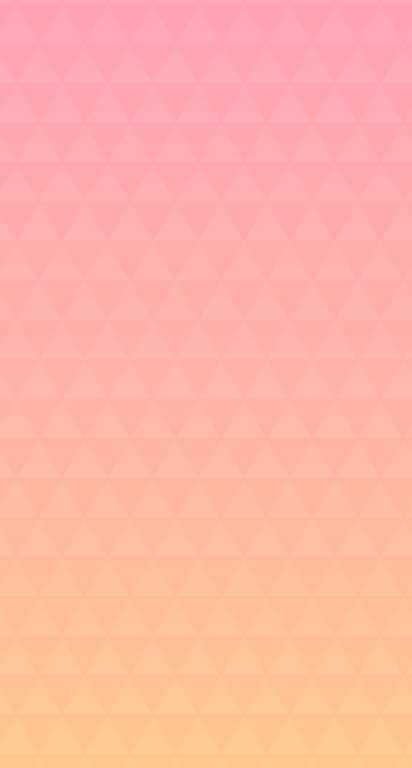
Write a Shadertoy shader that draws this background.

```glsl
// A pink to peach vertical gradient under a faint lattice of equilateral triangles.
// Each row is a repeated cell shifted by half a column; a signed distance to the
// upright triangle lightens it and leaves the inverted gaps slightly darker.

// Background colour, t running from 0 at the top to 1 at the bottom.
vec3 backdrop(float t) {
    float green = 0.648 + 0.10 * t + 0.04 * t * t;
    float blue = 0.720 - 0.08 * t - 0.075 * t * t;
    // soft hue break where the peach begins
    float d = t - 0.622;
    blue -= 0.007 * smoothstep(-0.002, 0.002, d) * exp(-9.0 * abs(d));
    return vec3(1.0, green, blue);
}

void mainImage(out vec4 fragColor, in vec2 fragCoord) {
    // Canvas heights, measured from the top left corner
    vec2 p = vec2(fragCoord.x, iResolution.y - fragCoord.y) / iResolution.y;
    float pixel = 1.0 / iResolution.y;

    // Staggered triangular cells
    vec2 cell = vec2(0.0593, 0.0514);
    float rowPos = (p.y - 0.0055) / cell.y;
    float row = floor(rowPos);
    float v = rowPos - row;
    float u = fract((p.x - 0.0210) / cell.x + 0.5 * row + 0.5) - 0.5;

    // Distance inside the upright triangle: slanted sides, then base
    float side = (0.5 * v - abs(u)) * cell.x * 0.866;
    float base = (1.0 - v) * cell.y;
    float light = clamp(min(side, base) / pixel, 0.0, 1.0);

    // Tint the triangles, a little brighter toward their bases
    float tint = light * mix(0.019, 0.029, v) - 0.012;
    vec3 color = backdrop(p.y) + tint * vec3(0.0, 0.9, 1.0);

    fragColor = vec4(color, 1.0);
}
```
